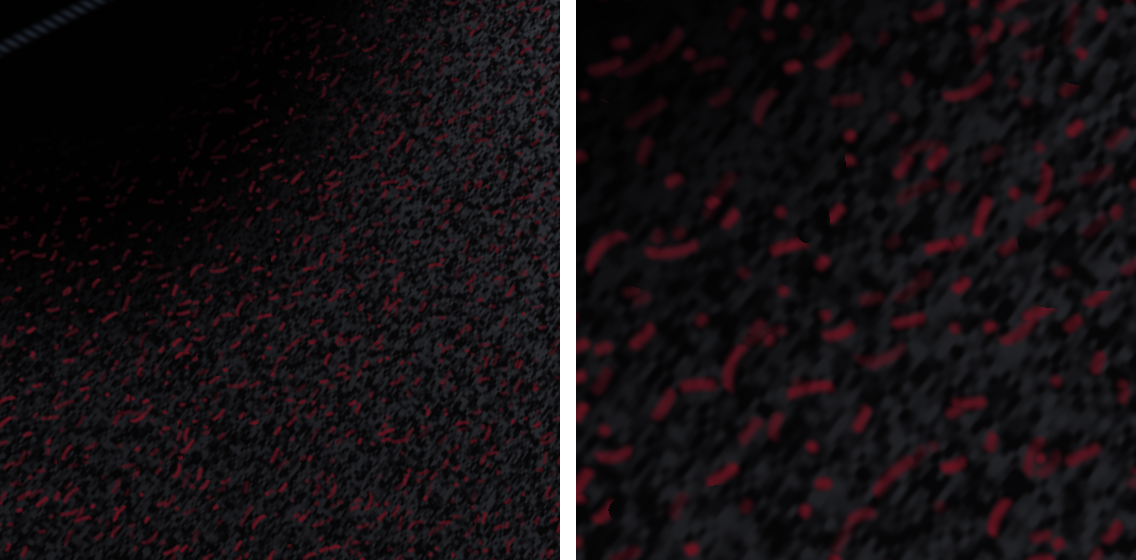
Left: the whole. Right: its middle third, enlarged.
Write a WebGL 1 fragment shader that draws this texture.

```glsl
precision highp float;
uniform vec2 u_resolution;

const vec3 BLACK = vec3(0.006, 0.005, 0.008);
const vec3 GREY = vec3(0.92, 0.95, 1.04);
const vec3 RED = vec3(0.40, 0.075, 0.125);
const vec3 STEEL = vec3(0.10, 0.125, 0.155);

float hash(vec2 p) {
  vec3 q = fract(p.xyx * vec3(0.1031, 0.1030, 0.0973));
  q += dot(q, q.yzx + 33.33);
  return fract((q.x + q.y) * q.z);
}

float noise(vec2 p) {
  vec2 i = floor(p);
  vec2 f = fract(p);
  f = f * f * (3.0 - 2.0 * f);
  float low = mix(hash(i), hash(i + vec2(1.0, 0.0)), f.x);
  float high = mix(hash(i + vec2(0.0, 1.0)), hash(i + 1.0), f.x);
  return mix(low, high, f.y);
}

vec2 rotate(vec2 p, float angle) {
  float c = cos(angle);
  float s = sin(angle);
  return vec2(c * p.x + s * p.y, c * p.y - s * p.x);
}

// Fine weave, stretched along the diagonal
float weave(vec2 p) {
  vec2 q = rotate(p, 0.9) + 7.0;
  float coarse = noise(q * vec2(75.0, 135.0));
  float fine = noise(q * vec2(130.0, 230.0) + 31.0);
  return 0.45 * coarse + 0.55 * fine;
}

// Short, slightly bent dashes, one per cell
float fibres(vec2 p, float density) {
  vec2 cell = floor(p);
  float total = 0.0;
  for (int y = -1; y <= 1; y++) {
    for (int x = -1; x <= 1; x++) {
      vec2 id = cell + vec2(float(x), float(y)) + 50.0;
      vec2 center = id - 50.0 + vec2(hash(id), hash(id + 17.3));
      float angle = mix(0.1, 1.3, hash(id + 41.7));
      float shape = hash(id + 73.1);
      float halfLength = 0.58 * shape * shape;
      vec2 q = rotate(p - center, angle);
      q.y += (hash(id + 11.9) - 0.5) * q.x * q.x;
      q.x -= clamp(q.x, -halfLength, halfLength);
      float present = step(hash(id + 97.3), density);
      float strength = mix(0.35, 1.0, hash(id + 131.9));
      float dash = 1.0 - smoothstep(0.02, 0.26, length(q));
      total = max(total, dash * strength * present);
    }
  }
  return total;
}

// Signed distance into the lit side of the curved shadow edge
float shadowDistance(vec2 uv) {
  float edge = 0.5 + 1.7 * uv.x * uv.x * uv.x;
  float slope = 5.1 * uv.x * uv.x;
  return (edge - uv.y) / sqrt(1.0 + slope * slope);
}

// Blurred bright cord across the corner
float cord(vec2 uv) {
  vec2 q = rotate(uv - vec2(0.0, 0.912), 0.47);
  float twist = 0.65 + 0.35 * sin(q.x * 330.0 + q.y * 200.0);
  float band = 1.0 - smoothstep(0.002, 0.018, abs(q.y));
  return band * twist;
}

void main() {
  vec2 uv = gl_FragCoord.xy / u_resolution;

  // Features shrink toward the far corner
  vec2 cloth = uv / (1.1 - 0.1 * (uv.x + uv.y));

  float depth = shadowDistance(uv);
  float light = smoothstep(-0.12, 0.22, depth);
  float redLight = smoothstep(-0.30, 0.16, depth);
  float sheen = 0.058 + 0.055 * uv.x * uv.x * (0.35 + 0.65 * uv.y);

  // Dark ground with grey threads
  float grain = weave(cloth);
  float threads = 0.25 + 1.7 * smoothstep(0.2, 0.85, grain);
  vec3 color = BLACK + GREY * sheen * threads * light;

  // Red fibres gathered in loose clusters
  float cluster = noise(cloth * 17.0 + 5.0);
  float density = 0.38 + 0.55 * cluster;
  float red = fibres(cloth * 41.0, density) * redLight;
  red *= 0.65 + 0.6 * grain;
  float haze = 1.0 - 0.25 * smoothstep(0.9, 1.7, uv.x + uv.y);
  color = mix(color, RED, clamp(red * haze, 0.0, 1.0));

  color += STEEL * cord(uv);
  gl_FragColor = vec4(color, 1.0);
}
```
